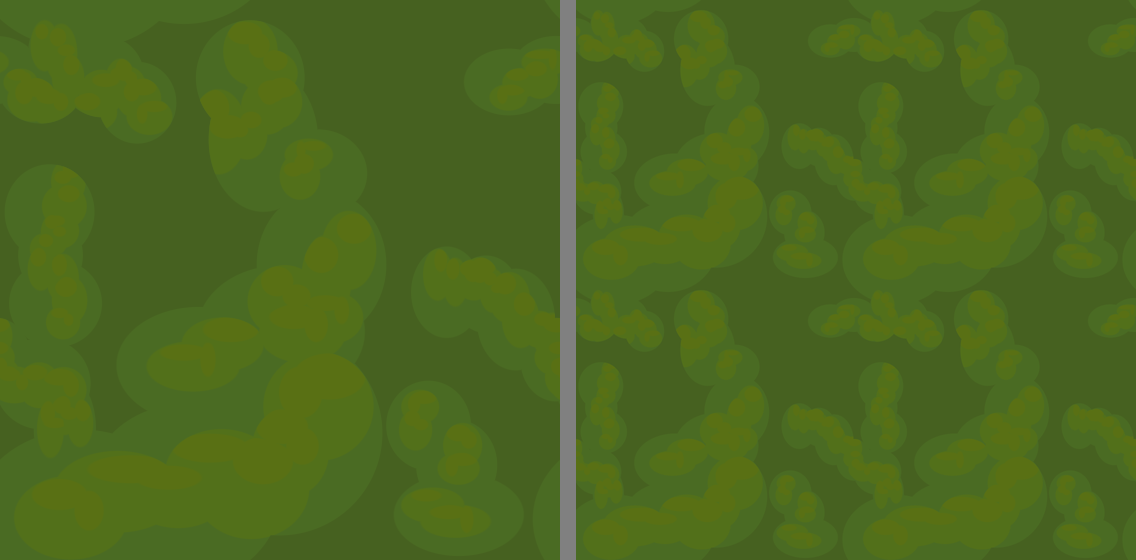
Left, the tile; right, the same tile 2 across and 2 down.
Write a WebGL 1 fragment shader that draws this texture.

```glsl
precision highp float;
uniform vec2 u_resolution;

#define GRID 3.0
#define SEED 7.0
#define MIN_LOBE 0.068
#define MAX_LOBE 0.172
#define PATCH_SCALE 0.5
#define FLECK_SCALE 0.43
#define GROUND vec3(0.274, 0.380, 0.125)
#define MOSS vec3(0.292, 0.420, 0.137)
#define OLIVE vec3(0.322, 0.438, 0.100)
#define OCHRE vec3(0.348, 0.440, 0.080)

const float TAU = 6.2831853;
const float GOLDEN = 0.618034;

vec2 hash2(float n) {
  return fract(sin(vec2(n * 12.99 + 1.7, n * 78.23 + 4.1)) * 4375.85);
}

vec2 heading(float angle) {
  return vec2(cos(angle), sin(angle));
}

// Coverage of an ellipse on the wrapped unit square
float ellipse(vec2 p, vec2 center, vec2 radii) {
  vec2 q = fract(p - center + 0.5) - 0.5;
  float dist = (length(q / radii) - 1.0) * min(radii.x, radii.y);
  float edge = 0.75 / min(u_resolution.x, u_resolution.y);
  return 1.0 - smoothstep(-edge, edge, dist);
}

// One or two flecks on the upper side of a patch, kept inside it
float flecks(vec2 p, vec2 center, vec2 radii, float id) {
  vec2 rnd = hash2(id + 0.5);
  float side = rnd.x < 0.5 ? -1.0 : 1.0;
  vec2 size = FLECK_SCALE * radii * (0.8 + 0.5 * hash2(id + 0.2));
  vec2 first = center + radii * vec2(-0.2 * side, 0.55);
  vec2 second = center + radii * vec2(0.32 * side, 0.5 - 0.4 * rnd.y);
  float cover = ellipse(p, first, size * vec2(1.25, 0.85));
  float pair = step(0.45, rnd.y) * ellipse(p, second, size.yx * vec2(0.8, 0.9));
  return max(cover, pair);
}

void main() {
  vec2 p = gl_FragCoord.xy / u_resolution;
  float moss = 0.0;
  float olive = 0.0;
  float ochre = 0.0;

  // Clusters on a jittered grid, each a wandering chain of lobes
  for (int c = 0; c < 9; c++) {
    float id = float(c) + SEED * 10.0;
    vec2 cell = vec2(mod(float(c), GRID), floor(float(c) / GRID));
    vec2 lobeCenter = (cell + 0.25 + 0.5 * hash2(id)) / GRID;

    // Evenly spread cluster sizes and directions, few of them large
    float rank = fract(float(c) * GOLDEN + 0.37);
    float scale = mix(MIN_LOBE, MAX_LOBE, rank * rank * rank);
    float angle = TAU * fract(float(c) * GOLDEN * GOLDEN + hash2(id).y * 0.2);

    for (int l = 0; l < 3; l++) {
      float lobeId = id * 3.0 + float(l) + 200.0;
      vec2 shape = hash2(lobeId);
      vec2 lobe = scale * (0.74 + 0.58 * shape);
      moss = max(moss, ellipse(p, lobeCenter, lobe));

      // Chain of patches crossing the lobe, sometimes cut short
      float turn = angle + 2.4 * (shape.x - 0.5);
      vec2 patchCenter = lobeCenter - 0.46 * lobe * heading(turn);
      for (int k = 0; k < 3; k++) {
        float patchId = lobeId * 3.0 + float(k) + 500.0;
        vec2 rnd = hash2(patchId);
        vec2 size = PATCH_SCALE * lobe * (0.7 + 0.5 * rnd);
        float present = k < 2 || shape.y > 0.4 ? 1.0 : 0.0;
        float body = present * ellipse(p, patchCenter, size);
        olive = max(olive, body);
        ochre = max(ochre, body * flecks(p, patchCenter, size, patchId));
        turn += 1.8 * (rnd.y - 0.5);
        patchCenter += 0.52 * lobe * heading(turn);
      }

      angle += 2.4 * (shape.y - 0.5);
      lobeCenter += 1.1 * lobe * heading(angle);
    }
  }

  vec3 color = mix(GROUND, MOSS, moss);
  color = mix(color, OLIVE, olive * moss);
  color = mix(color, OCHRE, ochre * moss);
  gl_FragColor = vec4(color, 1.0);
}
```
